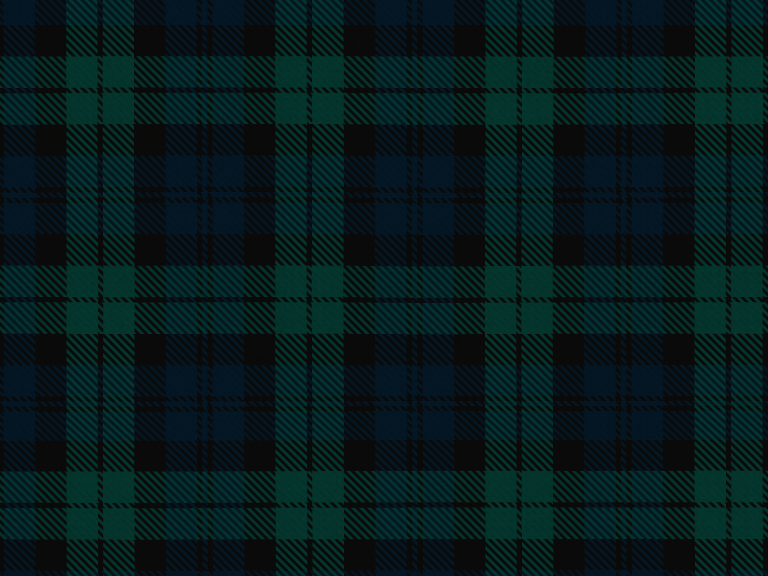
Give the GLSL for this pattern, as a WebGL 1 fragment shader.

```glsl
precision highp float;
// Dark green, blue and black tartan woven in a fine diagonal twill.

uniform vec2 u_resolution;

const float UNITS_HIGH = 220.0;  // sett units along the canvas height
const float SETT = 80.0;         // sett units in one repeat
const float RIBS = 26.0;         // twill ribs in one repeat
const float THREADS = 104.0;     // threads in one repeat
const vec2 SETT_CENTRE = vec2(38.3, 25.5);
const int SAMPLES = 4;           // antialiasing samples per axis

const vec3 BLACK = vec3(0.040, 0.039, 0.038);
const vec3 GREEN = vec3(0.014, 0.206, 0.174);
const vec3 BLUE = vec3(0.016, 0.088, 0.142);

float hash(vec2 p) {
  return fract(sin(dot(p, vec2(127.1, 311.7))) * 43758.5453);
}

float noise(vec2 p) {
  vec2 cell = floor(p);
  vec2 f = fract(p);
  f = f * f * (3.0 - 2.0 * f);
  float low = mix(hash(cell), hash(cell + vec2(1.0, 0.0)), f.x);
  float high = mix(hash(cell + vec2(0.0, 1.0)), hash(cell + vec2(1.0, 1.0)), f.x);
  return mix(low, high, f.y);
}

// Colour across the sett, mirrored about the middle of the green band.
vec3 settColour(float along) {
  float fromGreen = abs(mod(along + 0.5 * SETT, SETT) - 0.5 * SETT);
  float fromBlue = 0.5 * SETT - fromGreen;
  if (fromGreen < 1.0) return BLACK;
  if (fromGreen < 13.0) return GREEN;
  if (fromGreen < 25.0) return BLACK;
  if (fromBlue > 1.0 && fromBlue < 3.0) return BLACK;
  return BLUE;
}

// Slight drift of the bands across the cloth, in sett units.
vec2 clothDrift(vec2 uv) {
  vec2 wobble = vec2(noise(uv * 4.0), noise(uv * 4.0 + 17.0)) - 0.5;
  float sag = 1.6 * (1.0 - smoothstep(0.2, 0.34, uv.y));
  return 0.5 * wobble - vec2(0.0, sag);
}

// Share of the warp on top: diagonal ribs with soft edges.
float warpCover(vec2 p) {
  float rib = fract((p.x + p.y) * RIBS / SETT);
  float fromMiddle = abs(rib - 0.5);
  return 1.0 - smoothstep(0.19, 0.31, fromMiddle);
}

vec3 weave(vec2 uv) {
  vec2 p = uv * UNITS_HIGH - SETT_CENTRE + clothDrift(uv);
  vec2 thread = floor(p * THREADS / SETT);
  float cover = warpCover(p);

  float warpTone = 0.98 + 0.06 * hash(vec2(thread.x, 0.0));
  float weftTone = 0.94 + 0.06 * hash(vec2(thread.y, 91.0));
  float crossingTone = 0.96 + 0.08 * hash(thread + 5.0);
  vec3 warp = settColour(p.x) * warpTone;
  vec3 weft = settColour(p.y) * weftTone;
  return mix(weft, warp, cover) * crossingTone;
}

void main() {
  // Average a grid of samples to smooth the edges.
  vec3 colour = vec3(0.0);
  for (int i = 0; i < SAMPLES; i++) {
    for (int j = 0; j < SAMPLES; j++) {
      vec2 offset = (vec2(float(i), float(j)) + 0.5) / float(SAMPLES) - 0.5;
      colour += weave((gl_FragCoord.xy + offset) / u_resolution.y);
    }
  }
  colour /= float(SAMPLES * SAMPLES);

  // Faint uneven dye over the cloth.
  vec2 uv = gl_FragCoord.xy / u_resolution.y;
  colour *= 0.98 + 0.04 * noise(uv * 9.0);
  gl_FragColor = vec4(colour, 1.0);
}
```
